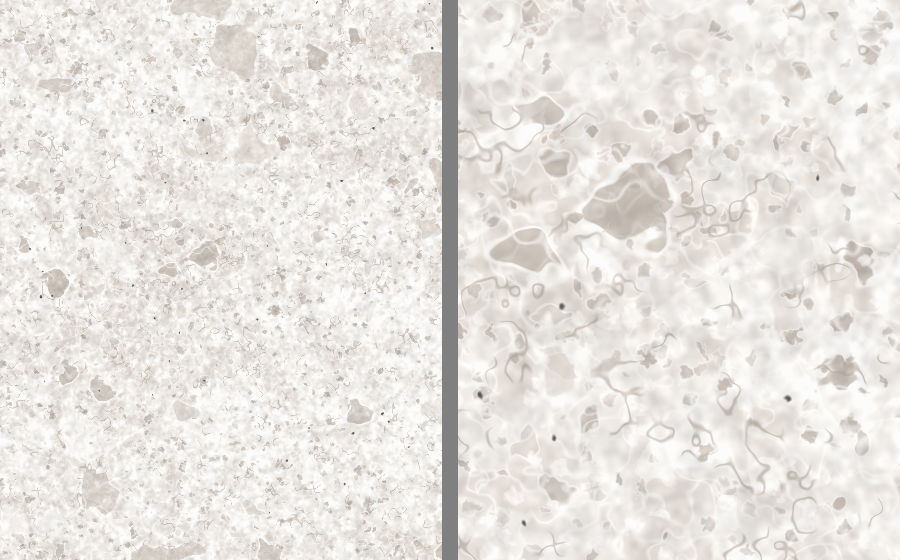
Left, the full canvas; right, a detail of the centre.
This texture is drawn by a WebGL 1 fragment shader. Its source:

```glsl
precision highp float;
// Pale fossil limestone: cream ground, chipped shell fragments, gritty rubble, dark pits.
uniform vec2 u_resolution;

const vec3 WHITE = vec3(0.978, 0.973, 0.965);
const vec3 CREAM = vec3(0.930, 0.917, 0.902);
const vec3 SAND = vec3(0.885, 0.860, 0.835);
const vec3 TAN = vec3(0.800, 0.762, 0.725);
const vec3 UMBER = vec3(0.690, 0.645, 0.605);
const vec3 PIT = vec3(0.270, 0.255, 0.240);
const float EDGE = 0.0012;        // softest edge, in canvas heights
const float VEIN_ANGLE = 0.51;    // main fracture direction
const float VEIN_WIDTH = 0.0022;
const float GRIT = 0.17;          // contrast of the finest grain

vec4 hash4(vec2 p) {
  vec4 q = fract(p.xyxy * vec4(0.1031, 0.1030, 0.0973, 0.1099));
  q += dot(q, q.wzxy + 33.33);
  return fract((q.xxyz + q.yzzw) * q.zywx);
}

float noise(vec2 p) {
  vec2 i = floor(p), f = fract(p);
  f = f * f * (3.0 - 2.0 * f);
  float low = mix(hash4(i).x, hash4(i + vec2(1.0, 0.0)).x, f.x);
  float high = mix(hash4(i + vec2(0.0, 1.0)).x, hash4(i + 1.0).x, f.x);
  return mix(low, high, f.y);
}

float fbm(vec2 p) {
  float sum = 0.0, gain = 0.5;
  for (int i = 0; i < 4; i++) {
    sum += gain * noise(p);
    p = mat2(1.6, 1.2, -1.2, 1.6) * p + 7.3;
    gain *= 0.5;
  }
  return sum / 0.94;
}

vec2 rotate(vec2 p, float a) {
  float c = cos(a), s = sin(a);
  return vec2(c * p.x + s * p.y, c * p.y - s * p.x);
}

// Thin ragged lines along the mid level of a two-octave noise field.
float threads(vec2 p, float width) {
  p = rotate(p, 0.6);
  float field = 0.68 * noise(p) + 0.32 * noise(rotate(p, 1.1) * 2.3 + 8.0);
  return 1.0 - smoothstep(0.0, width, abs(field - 0.5));
}

// One layer of chipped ellipses on a jittered grid; adds their cover to solid.
vec3 fragments(vec3 col, vec2 p, float cells, float density, float size, vec3 pale,
               vec3 deep, float whiteShare, float rim, float opacity, inout float solid) {
  vec2 q = rotate(p, 0.35) * cells + cells * 1.37 + 20.0;
  vec2 wobble = vec2(noise(q * 3.1), noise(q * 3.1 + 41.0)) - 0.5;
  wobble += 0.5 * vec2(noise(q * 7.3), noise(q * 7.3 + 17.0)) - 0.25;
  float mottle = fbm(q * 4.0) - 0.5;
  float soft = max(EDGE, 0.8 / u_resolution.y) * cells;
  vec2 home = floor(q);
  for (int y = -1; y <= 1; y++) {
    for (int x = -1; x <= 1; x++) {
      vec2 cell = home + vec2(float(x), float(y));
      vec4 place = hash4(cell), form = hash4(cell + 57.0);
      if (place.x > density) continue;
      float radius = size * mix(0.45, 1.0, form.y);
      vec2 local = q - cell - 0.5 - 0.7 * (place.yz - 0.5) + wobble * radius;
      local = rotate(local, 6.2832 * place.w);
      local.y *= mix(1.0, 2.4, form.x * form.x);
      float d = length(local) - radius;
      d = max(d, dot(local, vec2(0.8, 0.6)) - radius * mix(0.3, 1.0, form.w));
      float fill = 1.0 - smoothstep(-soft, soft, d);
      float halo = 1.0 - smoothstep(0.0, soft + radius * 0.16, abs(d - radius * 0.12));
      vec3 tint = form.z < whiteShare ? WHITE : mix(pale, deep, form.w);
      tint += mottle * 0.16;
      col = mix(col, WHITE, halo * rim);
      col = mix(col, tint, fill * opacity);
      solid = max(solid, fill);
    }
  }
  return col;
}

// A few long, faint, broken white fractures.
float veins(vec2 p) {
  float mask = 0.0;
  for (int i = 0; i < 3; i++) {
    vec4 h = hash4(vec2(float(i) * 5.0 + 3.0, 11.0));
    vec2 q = rotate(p - vec2(0.1 + 0.6 * h.x, 0.1 + 0.8 * h.y), VEIN_ANGLE + (h.z - 0.5) * 0.5);
    q.y += 0.012 * (noise(q.xx * 18.0) - 0.5);
    float line = 1.0 - smoothstep(VEIN_WIDTH * 0.5, VEIN_WIDTH * 1.6, abs(q.y));
    mask = max(mask, line * (1.0 - smoothstep(0.1, 0.2, abs(q.x))));
  }
  return mask * smoothstep(0.25, 0.5, noise(p * 30.0));
}

void main() {
  vec2 p = gl_FragCoord.xy / u_resolution.y;
  float solid = 0.0, ignored = 0.0;

  // Ground, mottled mostly at rubble scale
  float cloud = 0.4 * fbm(p * 5.0) + 0.6 * fbm(p * 48.0 + 9.0);
  vec3 col = mix(SAND, CREAM, smoothstep(0.34, 0.50, cloud));
  col = mix(col, WHITE, smoothstep(0.50, 0.68, cloud));

  // Large fossils, then shell pieces
  col = fragments(col, p, 6.5, 0.40, 0.34, SAND, TAN, 0.35, 0.55, 0.8, solid);
  col = fragments(col, p, 13.0, 0.36, 0.36, SAND, UMBER, 0.42, 0.8, 0.72, solid);

  // Fine rubble, thinner over the large pieces
  float open = 1.0 - 0.65 * solid;
  col = fragments(col, p, 32.0, 0.50, 0.38, SAND, UMBER, 0.48, 0.6 * open, 0.65 * open, ignored);
  col = fragments(col, p, 70.0, 0.60, 0.40, SAND, UMBER, 0.45, 0.5 * open, 0.70 * open, ignored);

  // White cracks and shell threads, short brown crevices, fractures
  col = mix(col, WHITE, 0.6 * threads(p * 26.0, 0.035) * smoothstep(0.4, 0.6, noise(p * 11.0)));
  col = mix(col, WHITE, 0.55 * threads(p * 62.0 + 5.0, 0.08) * open);
  float crevice = threads(p * 64.0 + 23.0, 0.05) * smoothstep(0.55, 0.75, noise(p * 47.0 + 3.0));
  col = mix(col, UMBER, 0.6 * crevice * open);
  col = mix(col, WHITE, 0.8 * veins(p));

  // Grit and dark pits
  float grit = 0.55 * noise(rotate(p, 0.8) * 105.0) + 0.45 * noise(rotate(p, 0.2) * 210.0) - 0.5;
  col += GRIT * (0.4 + 0.6 * open) * grit;
  col = fragments(col, p, 43.0, 0.028, 0.12, PIT, PIT, 0.0, 0.0, 0.85, ignored);
  gl_FragColor = vec4(clamp(col, 0.0, 0.99), 1.0);
}
```
